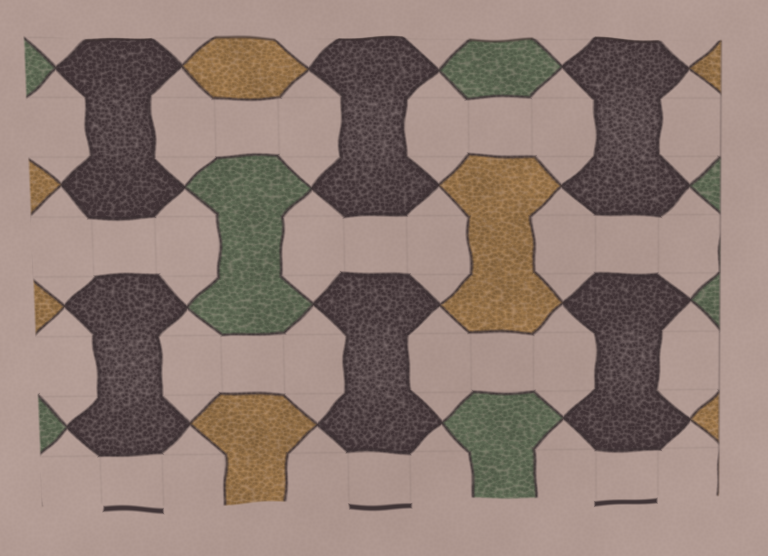
Give the GLSL for this pattern, as a Shadertoy shader.

```glsl
// Pencil-shaded tessellation of interlocking spools, hand drawn on a sheet of warm paper.

float hash(vec2 p) {
    vec3 q = fract(vec3(p.xyx) * 0.1031);
    q += dot(q, q.yzx + 33.33);
    return fract((q.x + q.y) * q.z);
}

// Cellular noise that wraps after a whole number of cells
float cellNoise(vec2 uv, vec2 count) {
    vec2 p = uv * count, base = floor(p);
    float nearest = 2.0;
    for (int y = -1; y <= 1; y++)
    for (int x = -1; x <= 1; x++) {
        vec2 cell = base + vec2(x, y);
        vec2 id = mod(cell, count);
        vec2 point = cell + vec2(hash(id), hash(id + 57.0));
        nearest = min(nearest, length(p - point));
    }
    return nearest;
}

// Signed distance to an upright spool: a neck and two pointed knobs
float spool(vec2 p) {
    p = abs(p);
    float knobY = abs(p.y - 1.0);
    float neck = max(p.x - 0.5, p.y - 1.5);
    float knob = max((p.x + knobY - 1.0) * 0.7071, knobY - 0.5);
    return min(neck, knob);
}

float band(float x, float lo, float hi, float soft) {
    return smoothstep(lo - soft, lo + soft, x) * (1.0 - smoothstep(hi - soft, hi + soft, x));
}

float fill(float d, float soft) {
    return 1.0 - smoothstep(-soft, soft, d);
}

void mainImage(out vec4 fragColor, in vec2 fragCoord) {
    const float TAU = 6.2831853;
    vec2 uv = fragCoord / iResolution.xy;
    vec2 s = vec2(uv.x, 1.0 - uv.y);
    float soft = 0.016 + 8.0 / iResolution.x;

    // Paper: periodic waves, blotches and fibre
    float grain = cellNoise(uv, vec2(190, 137));
    float fleck = cellNoise(uv, vec2(130, 150));
    float blotch = cellNoise(uv, vec2(17, 12));
    vec3 paper = vec3(0.69, 0.60, 0.57);
    paper += 0.010 * sin(TAU * (uv.x + 0.15)) + 0.008 * sin(TAU * (uv.y - uv.x));
    paper += 0.016 * (blotch - 0.45) + 0.018 * (grain - 0.45);
    vec3 color = paper;

    // Slightly skewed drawing grid, one unit per square, with an unsteady hand
    float leftX = 0.151 + 0.024 * s.y;
    vec2 g = vec2(8.0 * (s.x - leftX) / (0.8164 - leftX),
                  (s.y - 0.2288) / (0.1079 - 0.0034 * s.x));
    vec2 sheet = g;
    g += 0.028 * sin(TAU * (s.yx * vec2(5, 4) + s * vec2(2, 3)));
    g += 0.014 * sin(TAU * (s.yx * vec2(13, 11) - s * vec2(7, 5)));
    float inside = band(sheet.x, -1.46, 9.48, soft) * band(g.y, -1.5, 6.33, soft);

    // Faint ruled squares
    vec2 ruled = abs(fract(sheet) - 0.5);
    float rule = fill(min(ruled.x, ruled.y) - 0.012, soft);
    color *= 1.0 - 0.055 * rule * inside;

    // Dark spools and the coloured ones set between them
    vec2 darkP = mod(g + 2.0, 4.0) - 2.0;
    vec2 tintP = mod(g, 4.0) - 2.0;
    vec2 darkId = floor((g + 2.0) / 4.0);
    vec2 tintId = floor(g / 4.0);
    float darkD = spool(darkP), tintD = spool(tintP);

    // Graphite is densest in the knobs and along the outline
    float knob = smoothstep(0.3, 0.9, abs(darkP.y));
    float light = 0.42 + 0.75 * (grain - 0.45) + 0.45 * (fleck - 0.45) - 0.16 * knob;
    light += 0.14 * (hash(darkId + 9.0) - 0.5) - 0.14 * smoothstep(-0.25, 0.0, darkD);
    vec3 graphite = mix(vec3(0.25, 0.20, 0.21), vec3(0.48, 0.42, 0.42), clamp(light, 0.0, 1.0));
    color = mix(color, graphite, fill(darkD, soft) * inside);

    // Green and ochre alternate like a chequerboard
    bool isGreen = mod(tintId.x + tintId.y, 2.0) < 0.5;
    vec3 tint = isGreen ? vec3(0.36, 0.40, 0.32) : vec3(0.58, 0.44, 0.28);
    float stroke = 0.20 * (grain - 0.45) + 0.16 * (fleck - 0.45) + 0.12 * (blotch - 0.45);
    tint *= 1.0 + stroke + 0.06 * (hash(tintId + 21.0) - 0.5);
    tint = mix(tint, paper, clamp(0.06 + 0.5 * (fleck - 0.5), 0.0, 0.25));
    color = mix(color, tint, fill(tintD, soft) * inside);

    // Outlines with uneven pressure
    float press = 0.80 + 0.25 * (0.5 - grain);
    float line = max(fill(abs(darkD) - 0.026, soft), 0.92 * fill(abs(tintD) - 0.022, soft));
    color = mix(color, vec3(0.21, 0.17, 0.18), line * press * inside);

    // Cut edges: firm across the spools, faint beside the open paper
    float shape = fill(min(darkD, tintD), soft);
    float topEdge = fill(abs(g.y + 1.5) - 0.02, soft) * band(sheet.x, -0.5, 8.5, soft);
    float sideEdge = fill(abs(sheet.x - 9.48) - 0.012, soft) * band(g.y, -1.5, 6.3, soft);
    color = mix(color, vec3(0.23, 0.18, 0.17), 0.65 * topEdge * shape);
    color = mix(color, vec3(0.30, 0.25, 0.25), 0.35 * sideEdge);

    // Short bars where the next row of dark spools begins
    float bar = max(abs(darkP.x) - 0.5, abs(g.y - 6.41) - 0.04);
    float bars = fill(bar, soft) * band(g.x, -1.0, 9.0, soft);
    color = mix(color, vec3(0.20, 0.16, 0.17), 0.9 * bars);

    fragColor = vec4(color, 1.0);
}
```
